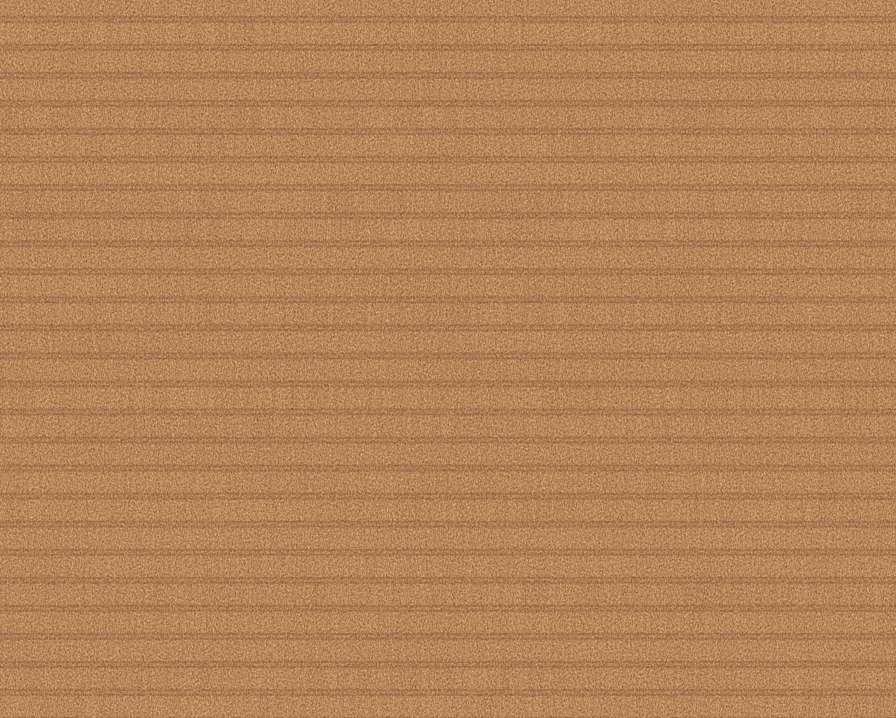
Write a Shadertoy shader that draws this texture.

```glsl
const float ROWS = 25.6;
const float SEAM_POSITION = 0.69;
const vec3 FIBRE_DARK = vec3(0.56, 0.37, 0.22);
const vec3 FIBRE_LIGHT = vec3(0.86, 0.67, 0.48);
const vec3 SEAM_COLOR = vec3(0.61, 0.39, 0.27);

float hash(vec2 p) {
    vec3 q = fract(p.xyx * vec3(0.1031, 0.1030, 0.0973));
    q += dot(q, q.yzx + 33.33);
    return fract((q.x + q.y) * q.z);
}

float cornerSlope(vec2 cell, vec2 offset) {
    float angle = 6.28318 * hash(cell);
    return dot(vec2(cos(angle), sin(angle)), offset);
}

float gradientNoise(vec2 p) {
    vec2 cell = floor(p);
    vec2 f = p - cell;
    vec2 u = f * f * f * (f * (f * 6.0 - 15.0) + 10.0);
    vec2 e = vec2(1.0, 0.0);
    float low = mix(cornerSlope(cell, f), cornerSlope(cell + e, f - e), u.x);
    float high = mix(cornerSlope(cell + e.yx, f - e.yx),
                     cornerSlope(cell + e.xx, f - e.xx), u.x);
    return mix(low, high, u.y);
}

vec2 rotate(vec2 p, float angle) {
    float c = cos(angle), s = sin(angle);
    return vec2(c * p.x - s * p.y, s * p.x + c * p.y);
}

// Sum of fine, slightly upright noise layers
float fibreGrain(vec2 p) {
    float sum = 0.0;
    for (int i = 0; i < 3; i++) {
        float layer = float(i);
        vec2 q = rotate(p * vec2(1.15, 0.9), 0.45 + layer * 1.1);
        sum += gradientNoise(q * (430.0 - 60.0 * layer) + 71.0 * (layer + 1.0));
    }
    return sum;
}

// Antialiased coverage of a line
float lineMask(float dist, float halfWidth, float pixel) {
    return clamp((halfWidth - abs(dist)) / pixel + 0.5, 0.0, 1.0);
}

void mainImage(out vec4 fragColor, in vec2 fragCoord) {
    vec2 p = fragCoord / iResolution.y;
    float pixel = ROWS / iResolution.y;

    // Signed distance to the nearest seam, in rows
    float row = (1.0 - p.y) * ROWS - SEAM_POSITION;
    float rowId = floor(row);
    float seamDist = fract(row + 0.5) - 0.5;

    // Fibre grain, faint vertical ribs and row variation
    float grain = fibreGrain(p);
    float rib = gradientNoise(vec2(p.x * 210.0, rowId * 3.7 + 0.5));
    float wear = gradientNoise(p * vec2(9.0, 14.0) + 40.0);
    float rowTone = hash(vec2(rowId + 50.0, 7.0)) - 0.5;
    float tone = 0.53 + 0.44 * grain + 0.12 * rib + 0.03 * wear + 0.02 * rowTone;
    vec3 color = mix(FIBRE_DARK, FIBRE_LIGHT, clamp(tone, -0.2, 1.2));

    // Shaded groove with paired, broken seam lines
    float groove = 1.0 - smoothstep(0.08, 0.2, abs(seamDist));
    color *= 1.0 - 0.04 * groove;
    float seam = lineMask(abs(seamDist) - 0.085, 0.033, pixel);
    float side = sign(seamDist) * 17.0;
    float seamBreak = gradientNoise(vec2(p.x * 260.0, rowId * 2.3 + side + 60.4));
    float seamWear = clamp(0.52 + 0.7 * seamBreak, 0.1, 0.9);
    vec3 threadColor = SEAM_COLOR * (1.0 + 0.15 * grain);
    color = mix(color, threadColor, seam * seamWear);

    fragColor = vec4(clamp(color, 0.0, 1.0), 1.0);
}
```
